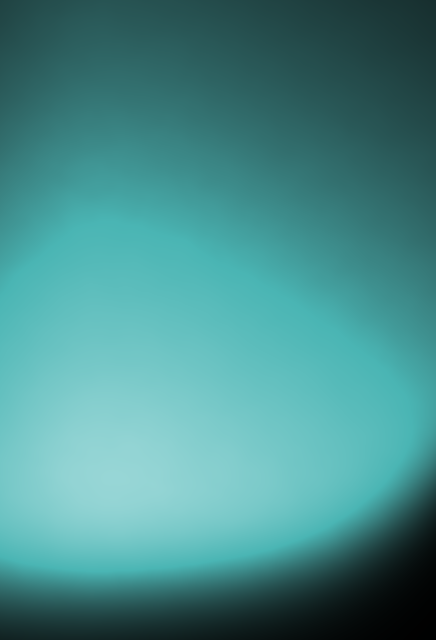
Write a Shadertoy shader that draws this background.

```glsl
// A soft teal glow, palest at the lower left, fading to dark above and black below.
// One brightness field (vertical rise * ridge across * curved lower shadow)
// is mottled by faint noise, then coloured by a black-teal-pale ramp.

float hash(vec2 p) {
    return fract(sin(dot(p, vec2(127.1, 311.7))) * 43758.5453);
}

float valueNoise(vec2 p) {
    vec2 cell = floor(p), f = fract(p);
    f = f * f * (3.0 - 2.0 * f);
    return mix(mix(hash(cell), hash(cell + vec2(1, 0)), f.x),
               mix(hash(cell + vec2(0, 1)), hash(cell + vec2(1, 1)), f.x), f.y);
}

// Brightness: 0 is black, 1 is full teal, 2 is the palest glow
float glow(vec2 uv) {
    float depth = 1.0 - uv.y;
    float rise = 0.46 + depth + 1.55 * depth * depth;

    // Rounded ridge, steeper on its left flank
    float side = uv.x - 0.24;
    float slope = side < 0.0 ? 1.5 : 0.7;
    float ridge = 1.0 - slope * (sqrt(side * side + 0.02) - 0.1414);

    // Shadow edge, lifting towards the right corner
    float edge = 0.87 - 0.135 * pow(uv.x, 5.0);
    float shadow = 1.0 / (1.0 + exp((19.0 + 6.0 * uv.x) * (depth - edge)));
    return rise * ridge * shadow;
}

vec3 tealRamp(float t) {
    vec3 teal = vec3(0.29, 0.71, 0.705);
    vec3 pale = vec3(0.62, 0.85, 0.85);
    float low = clamp(t, 0.0, 1.0);
    vec3 color = mix(teal * low, pale, clamp(t - 1.0, 0.0, 1.0));
    color.r += 0.08 * low * (1.0 - low); // greyer mid shadows
    return color;
}

void mainImage(out vec4 fragColor, in vec2 fragCoord) {
    vec2 uv = fragCoord / iResolution.xy;
    vec2 p = fragCoord / iResolution.y;

    // Faint slanted mottling
    vec2 slanted = vec2(p.x + 0.5 * p.y, p.y - 0.4 * p.x);
    float mottle = valueNoise(slanted * 22.0) + 0.5 * valueNoise(slanted * 55.0) - 0.75;

    float brightness = glow(uv) * (1.0 + 0.02 * mottle);
    fragColor = vec4(tealRamp(brightness), 1.0);
}
```
